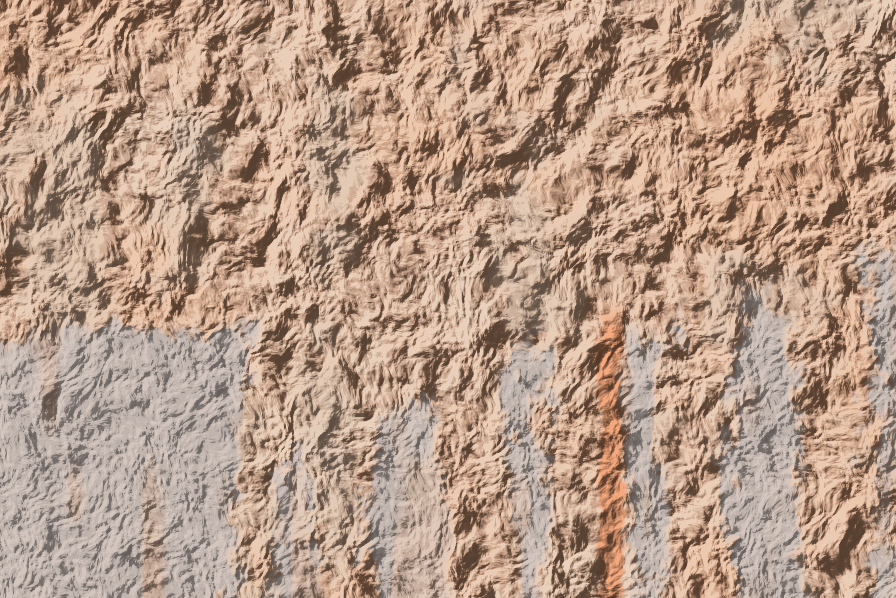
This texture is drawn by a Shadertoy shader. Its source:

```glsl
#define LIGHT_DIR normalize(vec2(-0.76, 0.65))
#define RELIEF 0.26
#define SHADOW_SLOPE 0.85
#define SHADOW_STEPS 7
#define SHADOW_GAIN 24.0
#define PIT_DEPTH 0.018
#define CLAY_RECESS 0.006
#define UMBER vec3(0.40, 0.295, 0.225)
#define TAN vec3(0.64, 0.50, 0.41)
#define OCHRE vec3(0.81, 0.655, 0.55)
#define CREAM vec3(0.92, 0.80, 0.705)
#define CLAY vec3(0.755, 0.705, 0.68)

float hash(vec2 p) {
    return fract(sin(dot(p, vec2(127.1, 311.7))) * 43758.5453);
}

float noise(vec2 p) {
    vec2 i = floor(p), f = fract(p);
    f = f * f * (3.0 - 2.0 * f);
    return mix(mix(hash(i), hash(i + vec2(1, 0)), f.x),
               mix(hash(i + vec2(0, 1)), hash(i + vec2(1, 1)), f.x), f.y);
}

float corner(vec2 i, vec2 offset) {
    float angle = 6.2832 * hash(i);
    return dot(vec2(cos(angle), sin(angle)), offset);
}

// Gradient noise, about -0.7 to 0.7, free of square blocks
float swell(vec2 p) {
    vec2 i = floor(p), f = fract(p), e = vec2(1, 0);
    vec2 u = f * f * f * (f * (f * 6.0 - 15.0) + 10.0);
    return mix(mix(corner(i, f), corner(i + e.xy, f - e.xy), u.x),
               mix(corner(i + e.yx, f - e.yx), corner(i + e.xx, f - e.xx), u.x), u.y);
}

// Pale clay: a broad bed at the left, then columns hanging below the ochre
float clayMask(vec2 p) {
    float d = min(0.40 - p.x, 0.43 - p.y + 0.02 * noise(p * 9.0));
    for (int i = 0; i < 6; i++) {
        float n = float(i);
        float halfWidth = 0.034 + (i % 3 == 1 ? 0.03 : 0.0);
        float top = 0.27 + 0.06 * n;
        d = max(d, min(halfWidth - abs(p.x - 0.48 - 0.2 * n), 0.5 * (top - p.y)));
    }
    float ragged = 0.5 * noise(p * vec2(19.0, 7.0) + 4.0)
                 + 0.3 * noise(p * vec2(52.0, 30.0)) + 0.2 * noise(p * 120.0);
    return smoothstep(-0.012, 0.014, d + 0.11 * (ragged - 0.53));
}

// Thin rusty run of wash between the clay columns
float rustMask(vec2 p) {
    float wobble = 0.02 * swell(p * vec2(12.0, 9.0)) + 0.012 * swell(p * 60.0);
    float d = 0.022 - abs(p.x - 1.022 + wobble);
    return smoothstep(-0.004, 0.007, d) * smoothstep(0.51, 0.44, p.y);
}

// Rough rock: warped lumps and creases, with sparse gouges
float height(vec2 p, float clay) {
    vec2 q = p + 0.03 * vec2(swell(p * 8.0), swell(p * 8.0 + 37.0));
    q += 0.009 * vec2(swell(p * 31.0 + 11.0), swell(p * 31.0 + 71.0));
    float pit = smoothstep(0.30, 0.44, swell(q * vec2(15.0, 9.0) + 5.0));
    float h = -PIT_DEPTH * pit * (1.0 - 0.6 * clay) - CLAY_RECESS * clay;
    float freq = 7.0;
    mat2 turn = mat2(0.8, 0.6, -0.6, 0.8);
    q.x *= 1.2;
    for (int i = 0; i < 6; i++) {
        float n = swell(q * freq + float(i) * 17.3);
        float lump = sqrt(n * n + 0.002);
        float weight = i == 0 ? 0.5 : (i == 1 ? 0.8 : 1.05);
        float calm = 1.0 - clay * (i < 4 ? 0.38 : 0.1);
        h += calm * weight * (i % 2 == 1 ? lump : n) / freq;
        q = turn * q;
        freq *= 1.9;
    }
    return h;
}

vec3 ochreRamp(float l) {
    vec3 c = mix(UMBER, TAN, smoothstep(0.02, 0.33, l));
    c = mix(c, OCHRE, smoothstep(0.28, 0.58, l));
    return mix(c, CREAM, smoothstep(0.55, 0.95, l));
}

vec3 clayRamp(float l) {
    vec3 c = mix(CLAY * 0.62, CLAY, smoothstep(0.1, 0.55, l));
    return mix(c, CLAY * 1.1, smoothstep(0.6, 1.0, l));
}

void mainImage(out vec4 fragColor, in vec2 fragCoord) {
    vec2 p = fragCoord / iResolution.y;
    float clay = clayMask(p);
    float h = height(p, clay);

    // Raking light from the upper left, with short, jittered cast shadows
    vec2 ahead = p + LIGHT_DIR * 0.0025;
    float slope = (h - height(ahead, clayMask(ahead))) / 0.0025;
    float jitter = 0.6 * noise(p * 260.0);
    float blocked = 0.0;
    for (int i = 1; i <= SHADOW_STEPS; i++) {
        float t = 0.005 * (float(i) + jitter);
        vec2 s = p + LIGHT_DIR * t;
        blocked = max(blocked, height(s, clayMask(s)) - h - SHADOW_SLOPE * t);
    }
    float light = 0.57 + RELIEF * slope - min(SHADOW_GAIN * blocked, 0.5);
    light += 0.16 * (noise(p * 230.0) - 0.5);

    // Ochre with drifting hue and faded pale patches
    float drift = noise(p * 4.0 + 21.0) + 0.4 * noise(p * 23.0) - 0.65;
    vec3 ochre = ochreRamp(light) * (1.0 + drift * vec3(0.02, -0.06, -0.12));
    float bed = smoothstep(0.3, 0.05, length((p - vec2(0.23, 0.58)) * vec2(1.2, 1.0)));
    float fade = noise(p * vec2(9.0, 4.0) + 8.0) * 0.7 + noise(p * 30.0) * 0.3;
    float pale = smoothstep(0.58, 0.85, fade + 0.28 * bed);
    vec3 color = mix(ochre, clayRamp(light) * vec3(1.04, 1.01, 0.95), 0.5 * pale);

    // Clay, its stains, and the rust
    float stain = smoothstep(0.62, 0.85, noise(p * vec2(24.0, 6.0) + 50.0));
    color = mix(color, mix(clayRamp(light), ochre, 0.5 * stain), clay);
    vec3 rust = vec3(0.78, 0.50, 0.35) * (0.5 + 0.75 * clamp(light, 0.0, 1.0));
    color = mix(color, rust, 0.8 * rustMask(p));
    color *= mix(0.85, 1.0, smoothstep(-0.5, 0.1, light));
    fragColor = vec4(clamp(color, 0.0, 1.0), 1.0);
}
```
